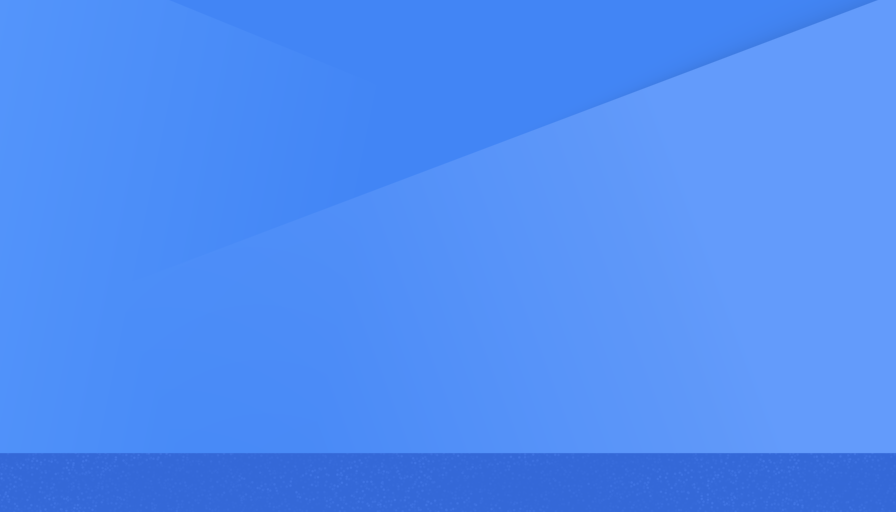
Write a Shadertoy shader that draws this background.

```glsl
// Folded blue paper backdrop: two fading diagonal sheets above a speckled floor strip.
#define DEEP_BLUE vec3(0.259, 0.522, 0.961)
#define LEFT_LIGHT vec3(0.329, 0.584, 0.984)
#define RIGHT_LIGHT vec3(0.388, 0.608, 0.984)
#define FLOOR_BLUE vec3(0.204, 0.408, 0.845)
#define SHADOW_BLUE vec3(0.235, 0.470, 0.865)
#define FLOOR_HEIGHT 0.115
#define SPECKLE_CELLS 190.0
#define SPECKLE_GAIN 0.055

vec2 hash2(vec2 cell) {
    vec3 q = fract(cell.xyx * vec3(0.1031, 0.1030, 0.0973));
    q += dot(q, q.yzx + 33.33);
    return fract((q.xx + q.yz) * q.zy);
}

// Signed distance to the line through a and b, positive on its lower side
float belowLine(vec2 p, vec2 a, vec2 b) {
    vec2 along = normalize(b - a);
    return dot(p - a, vec2(along.y, -along.x));
}

// Cellular noise: faint grains of random strength
float speckle(vec2 p) {
    vec2 cell = floor(p), local = fract(p);
    float grain = 0.0;
    for (int y = -1; y <= 1; y++) {
        for (int x = -1; x <= 1; x++) {
            vec2 offset = vec2(x, y);
            vec2 seed = hash2(cell + offset);
            float strength = pow(hash2(cell + offset + 71.0).x, 4.0);
            float d = length(offset + seed - local);
            grain = max(grain, strength * (1.0 - smoothstep(0.1, 0.75, d)));
        }
    }
    return grain;
}

void mainImage(out vec4 fragColor, in vec2 fragCoord) {
    vec2 p = fragCoord / iResolution.y;
    p.x *= 1.7534 * iResolution.y / iResolution.x;
    float aa = 0.8 / iResolution.y;

    // Left sheet, brightest at the left border
    float leftEdge = belowLine(p, vec2(0.331, 1.0), vec2(0.754, 0.828));
    float leftFade = 1.0 - clamp(dot(p - vec2(0.0, 1.0), vec2(0.97, -0.2)) / 0.767, 0.0, 1.0);
    vec3 color = mix(DEEP_BLUE, LEFT_LIGHT, leftFade * smoothstep(-aa, aa, leftEdge));

    // Shadow above the fold, widening toward the upper right
    vec2 foldStart = vec2(0.228, 0.438), foldEnd = vec2(1.718, 1.0);
    float fold = belowLine(p, foldStart, foldEnd);
    float along = dot(p - foldStart, normalize(foldEnd - foldStart));
    float lift = smoothstep(0.85, 1.6, along);
    float shadow = exp(min(fold, 0.0) / mix(0.006, 0.022, lift)) * smoothstep(0.75, 1.25, along);
    color = mix(color, SHADOW_BLUE, 0.8 * shadow);

    // Right sheet, fading in along the fold
    float rightFade = clamp(along / 1.12, 0.0, 1.0);
    color = mix(color, RIGHT_LIGHT, rightFade * smoothstep(-aa, aa, fold));

    // Floor strip with fine grain
    float grain = speckle(p * SPECKLE_CELLS);
    float patches = 0.7 + 0.3 * sin(p.x * 9.0 + 2.0 * sin(p.y * 31.0));
    vec3 ground = FLOOR_BLUE + SPECKLE_GAIN * grain * patches;
    color = mix(ground, color, smoothstep(-aa, aa, p.y - FLOOR_HEIGHT));

    fragColor = vec4(color, 1.0);
}
```
